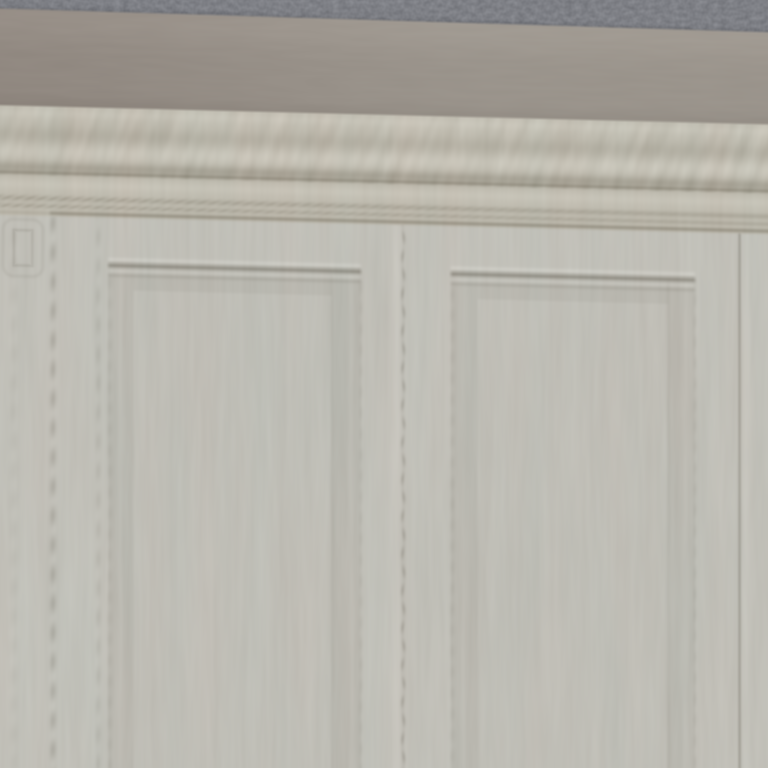
This texture is drawn by a Shadertoy shader. Its source:

```glsl
// Pale wood cabinet front with a moulded cornice under a taupe wall and grey ceiling.
// Horizontal parts follow a slightly tilted coordinate; panels are nested boxes,
// and stretched gradient noise gives the vertical wood grain.

vec2 hashGradient(vec2 cell) {
    float h = fract(sin(dot(cell, vec2(127.1, 311.7))) * 43758.5);
    return vec2(cos(6.2832 * h), sin(6.2832 * h));
}

float gradientNoise(vec2 p) {
    vec2 i = floor(p), f = fract(p);
    vec2 u = f * f * f * (f * (f * 6.0 - 15.0) + 10.0);
    vec2 e = vec2(0.0, 1.0);
    float a = dot(hashGradient(i), f);
    float b = dot(hashGradient(i + e.yx), f - e.yx);
    float c = dot(hashGradient(i + e.xy), f - e.xy);
    float d = dot(hashGradient(i + e.yy), f - e.yy);
    return mix(mix(a, b, u.x), mix(c, d, u.x), u.y);
}

float ridge(float x, float center, float width) {
    float d = (x - center) / width;
    return exp(-d * d);
}

float edge(float x, float at, float soft) {
    return smoothstep(at - soft, at + soft, x);
}

float band(float x, float a, float b, float soft) {
    return edge(x, a, soft) * (1.0 - edge(x, b, soft));
}

float boxDistance(vec2 p, vec2 center, vec2 halfSize) {
    vec2 d = abs(p - center) - halfSize;
    return length(max(d, 0.0)) + min(max(d.x, d.y), 0.0);
}

float woodGrain(vec2 p) {
    return 0.55 * gradientNoise(p * vec2(42.0, 2.5))
         + 0.60 * gradientNoise(p * vec2(105.0, 6.0) + 17.0)
         + 0.40 * gradientNoise(p * vec2(190.0, 16.0) + 41.0);
}

// Shade of one recessed panel; x runs across, v downward from the cornice.
float panelShade(float x, float v, float left, float right, float inLeft, float inRight) {
    float outer = band(x, left, right, 0.003) * edge(v, 0.337, 0.002);
    float inner = band(x, inLeft, inRight, 0.003) * edge(v, 0.374, 0.003);
    float span = band(x, left, right, 0.004);
    float below = edge(v, 0.345, 0.008);
    float shade = -0.034 * (outer - inner) - 0.008 * inner;
    shade -= span * (0.13 * ridge(v, 0.342, 0.0032) + 0.04 * ridge(v, 0.355, 0.003));
    shade += span * (0.035 * ridge(v, 0.334, 0.003) + 0.035 * ridge(v, 0.349, 0.003));
    // Side bevels and their broken shadow lines
    float broken = 0.65 + 0.35 * sin(v * 230.0 + x * 40.0);
    shade -= below * 0.026 * broken * (ridge(x, left + 0.002, 0.004) + ridge(x, right, 0.003));
    shade -= below * 0.018 * ridge(x, inRight, 0.003);
    shade += below * 0.014 * (ridge(x, left + 0.016, 0.004) + ridge(x, right - 0.012, 0.004));
    return shade;
}

vec3 cabinet(vec2 p, float v) {
    float x = p.x;
    float front = edge(v, 0.280, 0.003);
    float shade = 0.024 * woodGrain(p) * (0.8 + 0.2 * front);

    // Cornice profile, from the top lip to the small lower beads
    float cornice = band(v, 0.137, 0.228, 0.002);
    shade += 0.025 * ridge(v, 0.146, 0.007) - 0.05 * ridge(v, 0.174, 0.012);
    shade += 0.03 * ridge(v, 0.196, 0.010) - 0.10 * ridge(v, 0.217, 0.008);
    shade -= 0.10 * ridge(v, 0.224, 0.003);
    shade += 0.025 * ridge(v, 0.239, 0.007);
    float streak = gradientNoise(vec2(x * 75.0 + v * 28.0, v * 9.0));
    shade += cornice * 0.040 * streak;
    float beadRipple = 0.8 + 0.2 * sin(x * 420.0 + v * 700.0) * (1.0 - x);
    shade -= beadRipple * (0.09 * ridge(v, 0.257, 0.004) + 0.08 * ridge(v, 0.267, 0.0035));
    shade -= 0.13 * ridge(v, 0.276, 0.0032) * (0.35 + 0.65 * edge(x, 0.065, 0.004));

    // Two doors with recessed panels
    shade += panelShade(x, v, 0.141, 0.470, 0.174, 0.432);
    shade += panelShade(x, v, 0.587, 0.905, 0.622, 0.870);

    // Door seams, with beaded wear along the first
    float beads = 0.65 + 0.35 * sin(v * 260.0);
    float wobble = 0.001 * sin(v * 130.0);
    shade -= front * 0.085 * beads * ridge(x, 0.525 + wobble, 0.0028);
    shade -= front * 0.105 * ridge(x, 0.963, 0.0024);
    shade += front * 0.018 * (ridge(x, 0.516, 0.006) + ridge(x, 0.972, 0.005));

    // Left pilaster with a small square ornament
    float dashes = 0.5 + 0.5 * sin(v * 165.0 + x * 60.0);
    shade -= front * 0.075 * dashes * ridge(x, 0.069, 0.0045);
    shade -= front * 0.035 * dashes * ridge(x, 0.128, 0.004);
    shade -= front * 0.018 * dashes * ridge(x, 0.018, 0.006);
    float ornament = boxDistance(vec2(x, v), vec2(0.030, 0.322), vec2(0.012, 0.023));
    shade -= 0.050 * ridge(ornament, 0.0, 0.0025);
    shade -= 0.030 * ridge(ornament, 0.014, 0.003);

    vec3 base = mix(vec3(0.752, 0.737, 0.690), vec3(0.757, 0.752, 0.722), front);
    vec3 warmTint = vec3(0.010, -0.003, -0.004) * gradientNoise(p * vec2(28.0, 3.0) + 9.0);
    return base + shade * vec3(0.97, 1.0, 1.04) + warmTint;
}

void mainImage(out vec4 fragColor, in vec2 fragCoord) {
    vec2 p = fragCoord / iResolution.xy;
    float top = 1.0 - p.y;
    float v = top - 0.025 * p.x;
    float soft = 1.2 / iResolution.y;

    // Wall, lighter to the right, with faint fine ripples
    vec3 color = mix(vec3(0.565, 0.532, 0.502), vec3(0.605, 0.580, 0.548), edge(p.x, 0.3, 0.4));
    color += 0.025 * ridge(v, 0.025, 0.03) + 0.010 * gradientNoise(vec2(p.x * 18.0, v * 150.0));
    color -= 0.025 * ridge(v, 0.137, 0.012);

    // Rough grey ceiling
    float rough = gradientNoise(p * vec2(95.0, 150.0)) + 0.6 * gradientNoise(p * 230.0);
    vec3 ceiling = vec3(0.495, 0.502, 0.525) + 0.060 * rough;
    float ceilingEdge = 0.011 + 0.031 * p.x;
    ceiling -= 0.05 * ridge(top, ceilingEdge, 0.004);
    color = mix(ceiling, color, edge(top, ceilingEdge, soft + 0.001));

    color = mix(color, cabinet(p, v), edge(v, 0.137, soft + 0.001));
    fragColor = vec4(clamp(color, 0.0, 1.0), 1.0);
}
```
